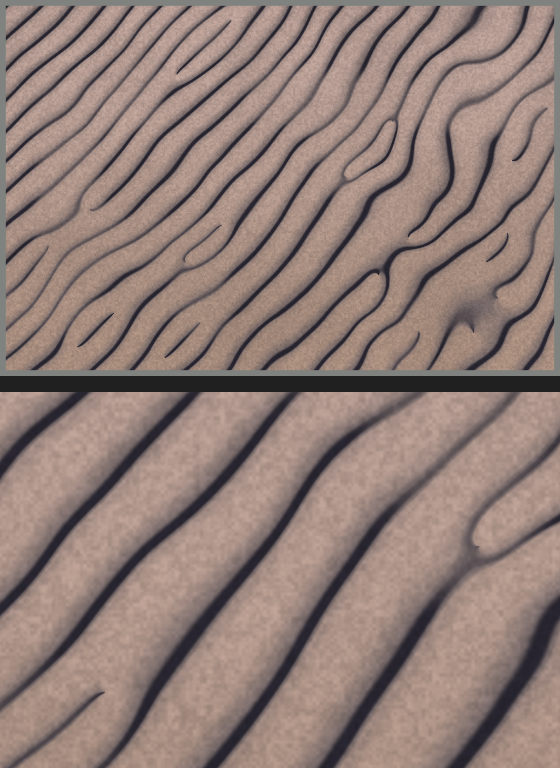
Top: the whole. Bottom: its middle third, enlarged.
This texture is drawn by a Shadertoy shader. Its source:

```glsl
// Wind-rippled sand under low light, seen at a slant inside a thin grey frame.
// A bent stripe phase gives the ripples; pairs of opposite phase vortices make
// them fork and end. A lee-side shadow profile and fine grain shade the sand.

const float TAU = 6.2831853;
const vec3 FRAME_GREY = vec3(0.50, 0.51, 0.50);
const vec3 SHADOW = vec3(0.15, 0.14, 0.18);
const vec3 HALF_SHADE = vec3(0.45, 0.40, 0.40);
const vec3 NEAR_SAND = vec3(0.65, 0.545, 0.485);
const vec3 FAR_SAND = vec3(0.71, 0.61, 0.575);

float hash(vec2 p) {
    vec3 q = fract(vec3(p.xyx) * 0.1031);
    q += dot(q, q.yzx + 33.33);
    return fract((q.x + q.y) * q.z);
}

// Smooth value noise, 0 to 1
float noise(vec2 p) {
    vec2 cell = floor(p);
    vec2 f = fract(p);
    f = f * f * f * (f * (f * 6.0 - 15.0) + 10.0);
    float low = mix(hash(cell), hash(cell + vec2(1.0, 0.0)), f.x);
    float high = mix(hash(cell + vec2(0.0, 1.0)), hash(cell + 1.0), f.x);
    return mix(low, high, f.y);
}

float signedNoise(vec2 p) {
    return 2.0 * noise(p) - 1.0;
}

// Phase that winds once around a centre: one ripple starts or ends there
float vortex(vec2 p, vec2 centre) {
    vec2 d = p - centre;
    return atan(d.y, d.x) / TAU;
}

// Scattered vortex pairs, each inserting or removing a short piece of ripple
float forks(vec2 p, vec2 cellSize) {
    float phase = 0.0;
    for (int j = 0; j < 4; j++) {
        for (int i = 0; i < 5; i++) {
            vec2 id = vec2(i, j);
            vec2 jitter = vec2(hash(id + 11.3), hash(id + 47.9));
            vec2 centre = (id + 0.15 + 0.7 * jitter) * cellSize;
            float slope = mix(0.68, 0.98, centre.x / 1.5);
            float reach = mix(0.045, 0.11, hash(id + 83.1));
            vec2 arm = reach * vec2(cos(slope), sin(slope));
            float turn = hash(id + 29.7) < 0.5 ? -1.0 : 1.0;
            float present = step(hash(id + 61.5), mix(0.5, 0.85, centre.x / 1.5));
            phase += present * turn * (vortex(p, centre + arm) - vortex(p, centre - arm));
        }
    }
    return phase;
}

// Stripe count, rising to the lower right; ripples widen and steepen that way
float ripplePhase(vec2 p) {
    float across = dot(p, vec2(0.64, -0.77));
    float phase = 13.4 * across - 2.2 * across * across;
    phase += 0.6 * p.x * p.x + 1.6 * p.x * p.y;
    float unrest = smoothstep(0.45, 1.35, p.x);
    phase += mix(0.32, 0.62, unrest) * signedNoise(p * 4.3 + 7.0);
    phase += mix(0.10, 0.20, unrest) * signedNoise(p * 10.0 + 31.0);
    return phase + forks(p, vec2(0.3, 0.25));
}

// Brightness over one ripple: long lit back, soft fall, dark lee line
float rippleLight(float t, float depth) {
    float fall = smoothstep(0.36, 0.88, t);
    float rise = 1.0 - smoothstep(0.90, 1.0, t) * 0.55;
    float foot = 0.45 * (1.0 - smoothstep(0.0, 0.20, t));
    float slopeShade = t < 0.36 ? foot : fall * rise;
    float core = smoothstep(0.74, 0.87, t) * (1.0 - smoothstep(0.89, 0.985, t));
    return 1.0 - depth * (0.46 * slopeShade + 0.48 * core);
}

vec3 sandColour(float light, float farness) {
    vec3 lit = mix(NEAR_SAND, FAR_SAND, farness);
    vec3 dark = mix(SHADOW, HALF_SHADE, smoothstep(0.05, 0.52, light));
    return mix(dark, lit, smoothstep(0.45, 0.98, light));
}

// Speckle of sand grains in two sizes
float grain(vec2 p) {
    return 0.055 * signedNoise(p * 170.0) + 0.05 * signedNoise(p * 320.0 + 90.0);
}

// 1 on the sand, 0 on the frame
float insideFrame(vec2 p, vec2 size, float border, float blur) {
    vec2 d = min(p, size - p) - border;
    return smoothstep(-blur, blur, min(d.x, d.y));
}

void mainImage(out vec4 fragColor, in vec2 fragCoord) {
    vec2 p = fragCoord / iResolution.y;
    vec2 size = vec2(iResolution.x / iResolution.y, 1.0);

    // Ripples, with stretches where the shadow weakens
    float depth = mix(0.68, 1.04, smoothstep(0.15, 0.55, noise(p * 5.5 + 53.0)));
    float light = rippleLight(fract(ripplePhase(p)), depth);

    // Sand tint, broad mottling and grain
    vec3 colour = sandColour(light, smoothstep(0.0, 0.9, p.y));
    colour *= 1.0 + 0.04 * signedNoise(p * 6.0 + 19.0) + grain(p);

    float inside = insideFrame(p, size, 0.0155, 0.75 / iResolution.y);
    fragColor = vec4(mix(FRAME_GREY, colour, inside), 1.0);
}
```
